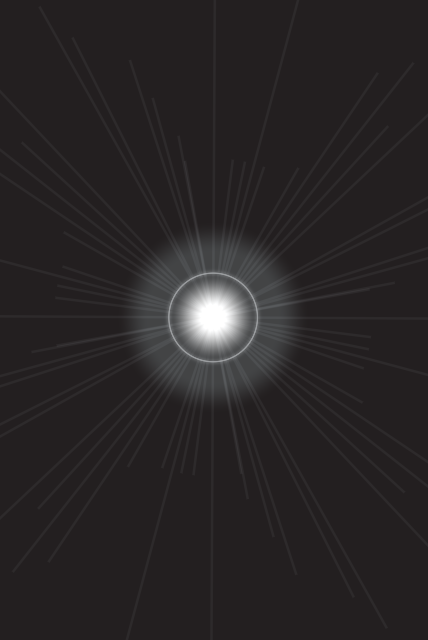
This background is drawn by a WebGL 1 fragment shader. Its source:

```glsl
precision highp float;

uniform vec2 u_resolution;

// Lengths are in canvas widths, angles in degrees
const vec2 CENTER = vec2(0.498, 0.504);
const vec3 BACKGROUND = vec3(0.137, 0.122, 0.125);
const vec3 HALO_COLOR = vec3(0.262, 0.267, 0.272);
const vec3 RING_COLOR = vec3(0.66, 0.67, 0.68);
const vec3 RAY_COLOR = vec3(0.040, 0.042, 0.044);
const float HALO_INNER = 0.150;
const float HALO_OUTER = 0.226;
const float CORE_RADIUS = 0.018;
const float RING_RADIUS = 0.1035;
const float RING_HALF_WIDTH = 0.0020;
const float RING_GLOW = 0.0065;
const float RAY_HALF_WIDTH = 0.0029;

// Each quarter turn holds three fans of rays, one component per fan
const vec3 FAN_START = vec3(10.8, 43.3, 71.3);
const vec3 FAN_STEP = vec3(4.6, 4.25, 4.32);
const vec3 FAN_BEND = vec3(0.0, 0.0, -0.82);
const vec3 FAN_SPREAD = vec3(0.0, 0.0, 0.2225);
const vec3 FAN_SWAY = vec3(-2.4, 0.0, 0.0);
const vec3 LENGTH_BASE = vec3(0.432, 0.820, 0.508);
const vec3 LENGTH_SLOPE = vec3(0.100, -0.068, 0.0);
const vec3 LENGTH_WAVE = vec3(0.0, -0.146, 0.273);
const float WAVE_STEP = 2.0944;

// Antialiased coverage of a signed distance
float cover(float dist, float pixel) {
  return 1.0 - smoothstep(-0.7 * pixel, 0.7 * pixel, dist);
}

// One ray, repeated at every quarter turn
float quarterRay(float angle, float radius, float rayAngle, float rayLength, float pixel) {
  float turn = radians(mod(angle - rayAngle + 45.0, 90.0) - 45.0);
  float side = abs(radius * sin(turn)) - RAY_HALF_WIDTH;
  float tip = radius * cos(turn) - rayLength;
  return cover(max(side, tip), pixel);
}

float rayBurst(vec2 p, float radius, float pixel) {
  float angle = degrees(atan(p.y, p.x));
  float sum = 0.0;
  for (int fan = 0; fan < 3; fan++) {
    for (int i = 0; i < 6; i++) {
      // Only the last fan has a sixth ray
      if (i == 5 && fan < 2) continue;
      float k = float(i);
      float phase = WAVE_STEP * (k - 1.0);
      float rayAngle = FAN_START[fan]
        + k * (FAN_STEP[fan] + k * (FAN_BEND[fan] + k * FAN_SPREAD[fan]))
        + FAN_SWAY[fan] * sin(phase) * min(k, 1.0);
      float rayLength = LENGTH_BASE[fan] + LENGTH_SLOPE[fan] * k
        + LENGTH_WAVE[fan] * cos(phase);
      sum += quarterRay(angle, radius, rayAngle, rayLength, pixel);
    }
  }
  return min(sum, 2.5);
}

void main() {
  vec2 p = (gl_FragCoord.xy - CENTER * u_resolution) / u_resolution.x;
  float pixel = 1.0 / u_resolution.x;
  float radius = length(p);

  // Soft halo around the ring
  float halo = 1.0 - smoothstep(HALO_INNER, HALO_OUTER, radius);
  vec3 color = mix(BACKGROUND, HALO_COLOR, halo);

  // Bright core fading out toward the ring
  float core = 1.0 - smoothstep(CORE_RADIUS, RING_RADIUS, radius);
  color = mix(color, vec3(1.0), core);

  // Rays, fainter inside the ring
  float rayStrength = mix(0.5, 1.0, smoothstep(0.9, 1.0, radius / RING_RADIUS));
  color += RAY_COLOR * rayStrength * rayBurst(p, radius, pixel);

  // Ring with a narrow glow
  float ringDist = abs(radius - RING_RADIUS);
  float glow = 0.3 * exp(-pow(ringDist / RING_GLOW, 2.0));
  float ring = max(glow, 0.85 * cover(ringDist - RING_HALF_WIDTH, pixel));
  color = mix(color, RING_COLOR, ring);

  gl_FragColor = vec4(min(color, 1.0), 1.0);
}
```
